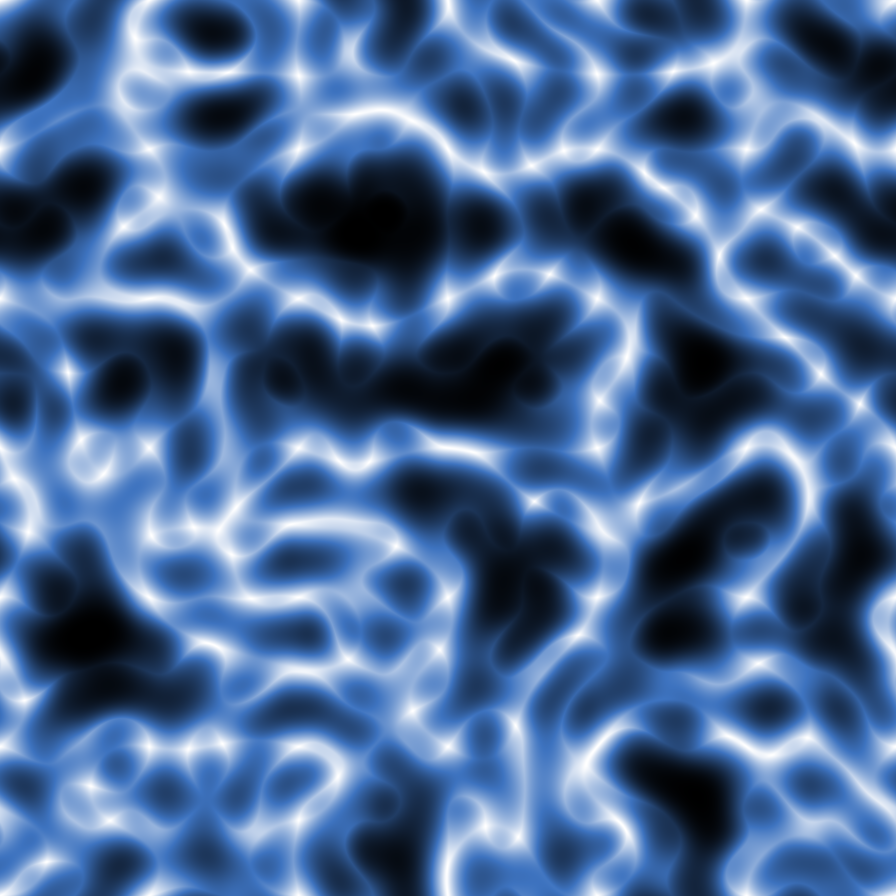
Reproduce this texture procedurally as a WebGL 1 fragment shader.

```glsl
precision highp float;
// Glowing blue web: two octaves of folded gradient noise on aligned lattices.
// The folds at zero form bright ridges; the summed height is squared and
// coloured by a ramp from black through blue to white.

#define CELLS 6.0        // lattice cells across the canvas
#define DETAIL 0.5       // weight of the finer octave
#define DEPTH 1.45       // how fast the glow falls away from a ridge
#define FALLOFF 2.0      // exponent that flattens the dark hollows
#define FOLD_SOFT 0.008  // rounding of the ridge crest
#define SEED 17.0
#define GLOW_BLUE vec3(0.24, 0.45, 0.75)

uniform vec2 u_resolution;

// Sine-free hash of a lattice point to 0..1
float hash(vec2 p) {
  vec3 q = fract(vec3(p.xyx) * vec3(0.1031, 0.1030, 0.0973));
  q += dot(q, q.yzx + 33.33);
  return fract((q.x + q.y) * q.z);
}

// Contribution of one lattice corner: random unit gradient dotted with offset
float corner(vec2 cell, vec2 offset, float period, float seed) {
  float angle = 6.28318 * hash(mod(cell, period) + seed);
  return dot(vec2(cos(angle), sin(angle)), offset);
}

// Tileable gradient noise with a quintic fade
float gradientNoise(vec2 p, float period, float seed) {
  vec2 cell = floor(p);
  vec2 f = p - cell;
  vec2 fade = f * f * f * (f * (f * 6.0 - 15.0) + 10.0);
  vec2 e = vec2(1.0, 0.0);
  float low = mix(corner(cell, f, period, seed),
                  corner(cell + e.xy, f - e.xy, period, seed), fade.x);
  float high = mix(corner(cell + e.yx, f - e.yx, period, seed),
                   corner(cell + e.xx, f - e.xx, period, seed), fade.x);
  return mix(low, high, fade.y);
}

// Absolute value with a slightly rounded crease
float softFold(float n) {
  return sqrt(n * n + FOLD_SOFT * FOLD_SOFT) - FOLD_SOFT;
}

// Sum of the folded octaves: zero on the brightest crossings
float turbulence(vec2 uv) {
  float sum = 0.0;
  float weight = 1.0;
  float cells = CELLS;
  for (int octave = 0; octave < 2; octave++) {
    float seed = SEED + 41.0 * float(octave);
    sum += weight * softFold(gradientNoise(uv * cells, cells, seed));
    weight *= DETAIL;
    cells *= 2.0;
  }
  return sum;
}

// Black to blue to white
vec3 glowRamp(float v) {
  vec3 dark = GLOW_BLUE * min(v * 2.0, 1.0);
  return mix(dark, vec3(1.0), clamp(v * 2.0 - 1.0, 0.0, 1.0));
}

void main() {
  vec2 uv = gl_FragCoord.xy / min(u_resolution.x, u_resolution.y);
  float ridge = max(1.0 - DEPTH * turbulence(uv), 0.0);
  gl_FragColor = vec4(glowRamp(pow(ridge, FALLOFF)), 1.0);
}
```
